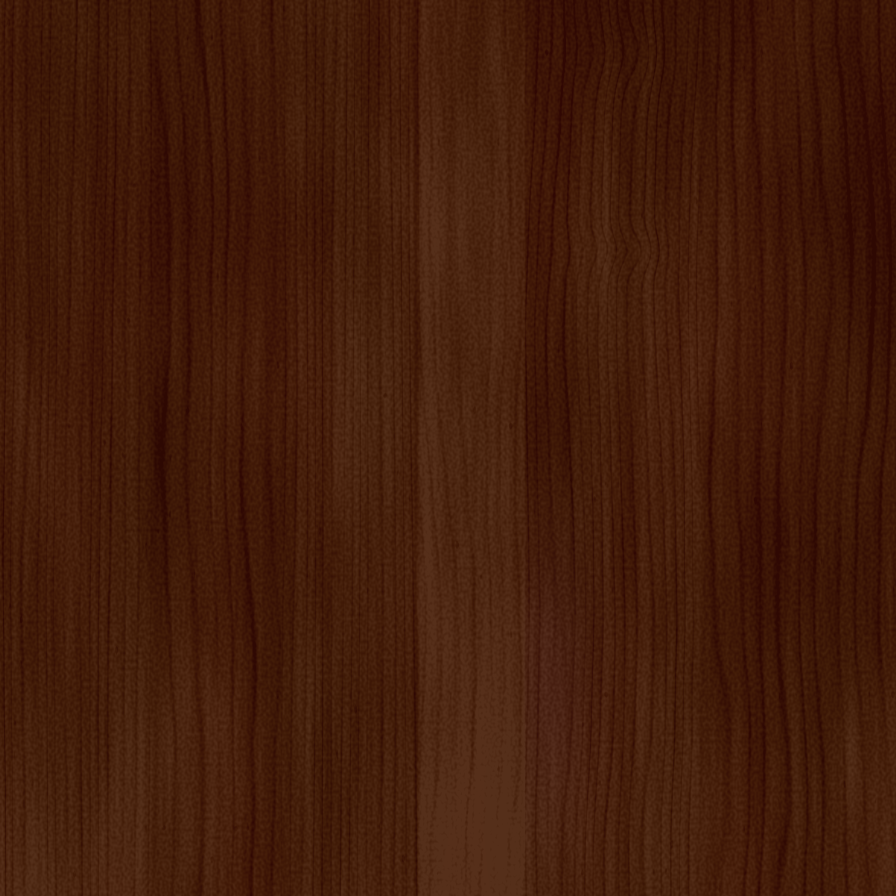
Give the GLSL for this texture, as a Shadertoy shader.

```glsl
// Dark stained wood: six vertical staves glued side by side, each with its own
// tone, ring spacing and waviness. Rings are a warped sawtooth across the stave;
// stretched gradient noise adds streaks, fibres, pores and cloudy stain.

const int STAVES = 6;
// Per stave: right edge, edge softness, base tone, ring spacing, ring depth, ring sway
const float EDGE[6]    = float[6](0.172, 0.315, 0.468, 0.586, 0.782, 1.1);
const float SOFT[6]    = float[6](0.008, 0.012, 0.003, 0.0015, 0.004, 0.01);
const float TONE[6]    = float[6](0.56, 0.45, 0.66, 0.92, 0.59, 0.42);
const float SPACING[6] = float[6](0.012, 0.026, 0.011, 0.019, 0.013, 0.025);
const float DEPTH[6]   = float[6](0.38, 0.50, 0.40, 0.28, 0.46, 0.50);
const float SWAY[6]    = float[6](0.014, 0.045, 0.003, 0.050, 0.024, 0.042);

const vec3 DARK_STAIN  = vec3(0.203, 0.050, 0.015);
const vec3 MID_STAIN   = vec3(0.260, 0.108, 0.029);
const vec3 LIGHT_STAIN = vec3(0.322, 0.172, 0.090);
const vec3 RED_CAST    = vec3(0.014, -0.002, 0.003);
const vec3 VIOLET_CAST = vec3(0.002, -0.004, 0.020);

const float STREAK_AMOUNT = 0.25;
const float FIBRE_AMOUNT  = 0.24;
const float GRAIN_AMOUNT  = 0.44;
const float CLOUD_AMOUNT  = 0.44;
const float PORE_AMOUNT   = 0.30;
const float LOWER_LIFT    = 0.32;
const float SHEEN_LIFT    = 0.26;

// Pseudo-random unit gradient for a lattice point
vec2 latticeGradient(vec2 cell) {
    uvec2 q = uvec2(ivec2(cell)) * uvec2(1597334673u, 3812015801u);
    uint h = q.x ^ q.y;
    h = (h ^ (h >> 16)) * 2146121005u;
    h = (h ^ (h >> 15)) * 2221713035u;
    float angle = float((h >> 8) & 65535u) * (6.2831853 / 65536.0);
    return vec2(cos(angle), sin(angle));
}

// Gradient noise, roughly -0.7 to 0.7
float noise(vec2 p) {
    vec2 cell = floor(p), f = p - cell;
    vec2 u = f * f * f * (f * (f * 6.0 - 15.0) + 10.0);
    vec2 right = vec2(1.0, 0.0), up = vec2(0.0, 1.0);
    float a = dot(latticeGradient(cell), f);
    float b = dot(latticeGradient(cell + right), f - right);
    float c = dot(latticeGradient(cell + up), f - up);
    float d = dot(latticeGradient(cell + 1.0), f - 1.0);
    return mix(mix(a, b, u.x), mix(c, d, u.x), u.y);
}

// Late-wood line: a thin dark core with a faint shade building up to it
float ringLine(float phase, float blur) {
    float f = fract(phase);
    float core = 1.0 - smoothstep(0.0, max(0.15, 1.3 * blur), abs(f - 0.8));
    float shade = smoothstep(0.3, 0.8, f) * (1.0 - smoothstep(0.8, 1.0, f));
    return 0.7 * core + 0.4 * shade;
}

// Tone of one stave: base colour less its rings
float staveTone(int i, vec2 p, float pixel) {
    float seed = float(i) * 17.3;
    float x = p.x + SWAY[i] * noise(vec2(p.x * 5.0 + seed, p.y * 1.9 + seed));
    x += 0.10 * SWAY[i] * noise(vec2(p.x * 9.0 + seed, p.y * 9.0));
    x += 0.013 * noise(vec2(p.x * 28.0, p.y * 0.9 + seed));

    // Sharp sideways kinks high on the fifth stave
    if (i == 4) {
        float kink = exp(-pow((p.y - 0.72) / 0.022, 2.0)) + exp(-pow((p.y - 0.94) / 0.035, 2.0));
        x -= 0.012 * kink * smoothstep(0.60, 0.70, p.x) * (1.0 - smoothstep(0.71, 0.77, p.x));
    }

    // Strength belongs to each ring, so lines stay continuous along their length
    float phase = x / SPACING[i];
    float strength = 0.75 + 0.9 * noise(vec2(floor(phase) * 0.73 + 0.4, p.y * 1.6 + seed));
    return TONE[i] - DEPTH[i] * clamp(strength, 0.2, 1.3) * ringLine(phase, pixel / SPACING[i]);
}

// Tone 0 to 1 spans dark to light; the ends run slightly past the named stains
vec3 stainColour(float tone) {
    vec3 low = mix(DARK_STAIN, MID_STAIN, clamp(tone * 2.0, -0.35, 1.0));
    return mix(low, LIGHT_STAIN, clamp(tone * 2.0 - 1.0, 0.0, 1.2));
}

void mainImage(out vec4 fragColor, in vec2 fragCoord) {
    vec2 p = fragCoord / iResolution.xy;
    float pixel = 1.0 / iResolution.x;

    // Staves, blended across their joints
    float tone = staveTone(0, p, pixel);
    for (int i = 1; i < STAVES; i++) {
        float soft = max(SOFT[i - 1], pixel);
        float joint = smoothstep(-soft, soft, p.x - EDGE[i - 1]);
        if (joint > 0.0) tone = mix(tone, staveTone(i, p, pixel), joint);
    }

    // Dark glue line beside the pale stave
    tone -= 0.28 * exp(-pow((p.x - 0.464) / 0.003, 2.0));

    // Long streaks, fibres and fine surface grain
    float x = p.x + 0.006 * noise(p * vec2(3.0, 2.0));
    tone += STREAK_AMOUNT * noise(vec2(x * 48.0, p.y * 0.8 + 4.0));
    tone += FIBRE_AMOUNT * noise(vec2(x * 190.0, p.y * 9.0));
    tone += GRAIN_AMOUNT * noise(p * vec2(307.0, 233.0) + 0.37);

    // Cloudy stain, lighter towards the foot
    float cloud = noise(p * vec2(5.0, 3.0) + 7.5) + 0.45 * noise(p * vec2(14.0, 6.0));
    tone += CLOUD_AMOUNT * cloud + LOWER_LIFT * (0.5 - p.y);

    // Sparse short pores
    tone -= PORE_AMOUNT * smoothstep(0.46, 0.60, noise(p * vec2(150.0, 60.0) + 31.0));

    // Warm cast and a pale violet sheen in the finish
    vec2 offset = (p - vec2(0.615, 0.24)) / vec2(0.045, 0.16);
    float sheen = exp(-dot(offset, offset)) * smoothstep(0.583, 0.588, p.x);
    vec3 colour = stainColour(tone + SHEEN_LIFT * sheen);
    colour += RED_CAST * noise(p * vec2(9.0, 2.5) + 19.0) + VIOLET_CAST * sheen;
    fragColor = vec4(clamp(colour, 0.0, 1.0), 1.0);
}
```
